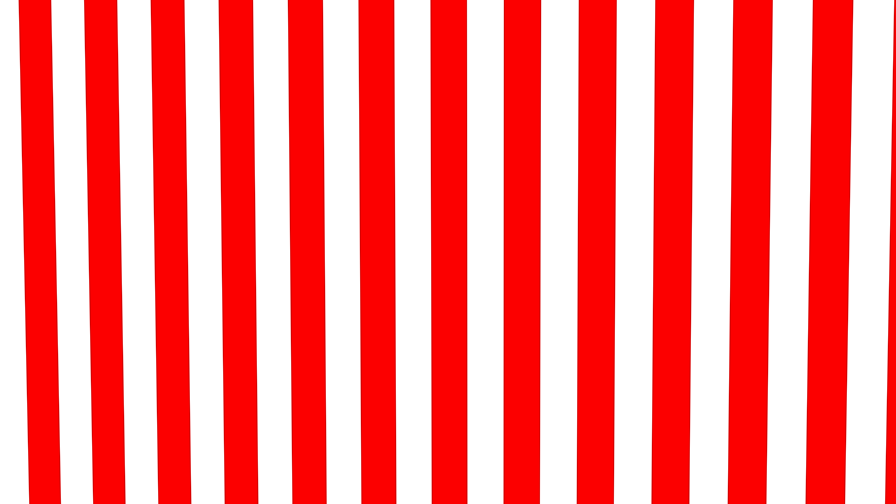
Give the GLSL for this pattern, as a WebGL 1 fragment shader.

```glsl
precision highp float;

uniform vec2 u_resolution;

const vec3 WHITE = vec3(1.0);
const vec3 RED = vec3(0.99, 0.0, 0.0);
const vec3 RIM_RED = vec3(0.85, 0.0, 0.0);

const float RED_SHARE = 0.5;      // red part of each repeat
const float RIM_START = 0.0009;   // darker edge, in canvas widths
const float RIM_END = 0.0018;
const float WIDENING = 0.00933;   // growth of the repeats to the right

// Perspective stripe coordinate (x) and its change per canvas width (y).
vec2 stripeCoordinate(vec2 uv, float widening) {
  float firstEdge = mix(0.0326, 0.0208, uv.y);
  float baseWidth = mix(0.07038, 0.07212, uv.y);
  float depth = baseWidth + widening * uv.x;
  float offset = uv.x - firstEdge;
  return vec2(offset / depth, (depth - widening * offset) / (depth * depth));
}

// Signed distance to the nearest stripe edge in repeats, positive inside.
float stripeDistance(float coordinate, float share) {
  float centred = fract(coordinate - 0.5 * share + 0.5) - 0.5;
  return 0.5 * share - abs(centred);
}

// Red fill with a thin darker rim, blended over white.
vec3 shadeStripe(float inside, float pixel) {
  vec3 fill = mix(RIM_RED, RED, smoothstep(RIM_START, RIM_END, inside));
  float coverage = clamp(0.5 + inside / (1.2 * pixel), 0.0, 1.0);
  return mix(WHITE, fill, coverage);
}

void main() {
  vec2 uv = gl_FragCoord.xy / u_resolution;
  vec2 stripe = stripeCoordinate(uv, WIDENING);
  float inside = stripeDistance(stripe.x, RED_SHARE) / stripe.y;
  gl_FragColor = vec4(shadeStripe(inside, 1.0 / u_resolution.x), 1.0);
}
```
